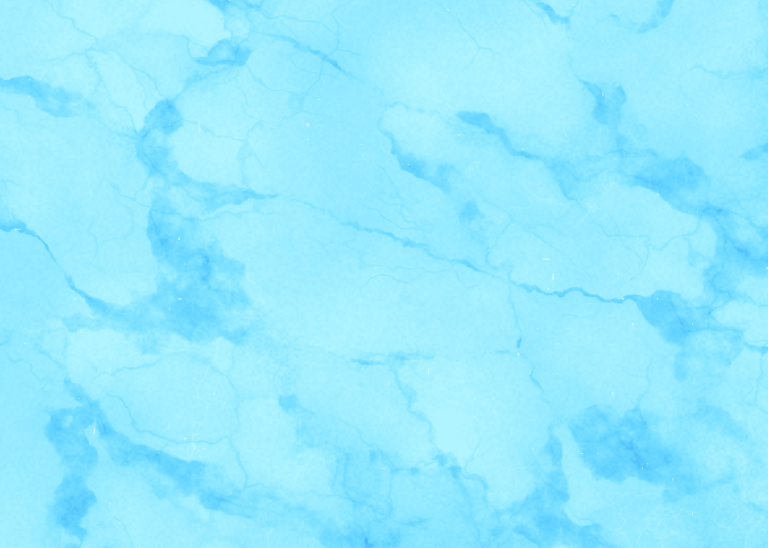
Reproduce this texture procedurally as a WebGL 2 fragment shader.

```glsl
#version 300 es
precision highp float;
// Pale blue marble: slanted slabs and shards parted by mottled darker seams.
// Warped Voronoi cells form slabs and shards; fractal noise adds clouds,
// uneven seam widths, hairline veins and grain. One tone drives a colour ramp.

uniform vec2 u_resolution;
out vec4 fragColor;

const vec3 PALE = vec3(0.69, 0.955, 1.00);
const vec3 LIGHT = vec3(0.59, 0.92, 1.00);
const vec3 MID = vec3(0.51, 0.89, 1.00);
const vec3 DEEP = vec3(0.39, 0.83, 1.00);
const vec3 DARK = vec3(0.28, 0.71, 0.96);

const float SLANT = 0.48;                   // downward tilt of the slabs, radians
const vec2 SLAB_FREQ = vec2(2.3, 3.9);      // slabs per canvas height, along and across
const float SHARD_FREQ = 2.1;               // shards per slab
const float WARP = 0.42;
const float JAG = 0.20;
const float SEAM_MIN = 0.008;
const float SEAM_MAX = 0.34;
const float BASE_TONE = 0.24;
const float CLOUD = 2.1;
const float VEIN = 0.75;
const float GRAIN = 0.60;

// Two random values in 0..1 for an integer lattice point
vec2 hash2(vec2 cell) {
    uvec2 v = uvec2(ivec2(cell)) * 1664525u + 1013904223u;
    v.x += v.y * 1664525u;
    v.y += v.x * 1664525u;
    v ^= v >> 16u;
    v.x += v.y * 1664525u;
    v.y += v.x * 1664525u;
    v ^= v >> 16u;
    return vec2(v & 0xffffu) / 65535.0;
}

float noise(vec2 p) {
    vec2 i = floor(p), f = fract(p);
    f = f * f * (3.0 - 2.0 * f);
    float low = mix(hash2(i).x, hash2(i + vec2(1, 0)).x, f.x);
    float high = mix(hash2(i + vec2(0, 1)).x, hash2(i + vec2(1, 1)).x, f.x);
    return mix(low, high, f.y);
}

float fbm(vec2 p) {
    float sum = 0.0, amp = 0.5;
    for (int i = 0; i < 5; i++) {
        sum += amp * noise(p);
        p = mat2(1.6, 1.2, -1.2, 1.6) * p + 7.3;
        amp *= 0.5;
    }
    return sum / 0.97;
}

// x: distance to the nearest cell border, y: random value of the cell
vec2 voronoi(vec2 p) {
    vec2 i = floor(p), f = fract(p), nearest = vec2(0), home = vec2(0);
    float best = 9.0, border = 9.0;
    for (int y = -1; y <= 1; y++)
    for (int x = -1; x <= 1; x++) {
        vec2 g = vec2(x, y), r = g + hash2(i + g) - f;
        if (dot(r, r) < best) { best = dot(r, r); nearest = r; home = g; }
    }
    for (int y = -2; y <= 2; y++)
    for (int x = -2; x <= 2; x++) {
        vec2 g = home + vec2(x, y), r = g + hash2(i + g) - f, d = r - nearest;
        if (dot(d, d) > 1e-5) border = min(border, dot(0.5 * (r + nearest), normalize(d)));
    }
    return vec2(border, hash2(i + home + 91.0).y);
}

vec3 ramp(float t) {
    vec3 c = mix(PALE, LIGHT, clamp(t, 0.0, 1.0));
    c = mix(c, MID, clamp(t - 1.0, 0.0, 1.0));
    c = mix(c, DEEP, clamp(t - 2.0, 0.0, 1.0));
    return mix(c, DARK, clamp(t - 3.0, 0.0, 1.0));
}

void main() {
    vec2 p = gl_FragCoord.xy / u_resolution.y;
    vec2 slanted = mat2(cos(SLANT), sin(SLANT), -sin(SLANT), cos(SLANT)) * p;

    // Slab space, bent by broad and fine noise
    vec2 q = slanted * SLAB_FREQ + 11.0;
    q += WARP * (vec2(fbm(p * 2.6 + 3.0), fbm(p * 2.6 + 31.0)) - 0.5) * 2.0;
    q += JAG * (vec2(fbm(p * 19.0 + 5.0), fbm(p * 19.0 + 47.0)) - 0.5);
    vec2 slab = voronoi(q);
    vec2 shard = voronoi(q * SHARD_FREQ + 23.0);

    float cloud = fbm(p * 5.0 + 13.0);
    float mottle = 0.6 * fbm(slanted * vec2(9.0, 17.0) + 61.0) + 0.4 * fbm(p * 42.0 + 9.0);
    float region = smoothstep(0.34, 0.62, fbm(p * 3.0 + 83.0));

    // Clouded slabs, broken into shards and darkening toward their borders
    float tone = BASE_TONE + 0.45 * slab.y + CLOUD * (cloud - 0.5);
    tone += (0.35 + 0.55 * region) * exp(-slab.x * 7.0);
    tone += region * (0.45 * exp(-shard.x * 10.0)
          + 0.6 * (shard.y - 0.5) * smoothstep(0.0, 0.06, shard.x));

    // Seams: wide on one side of a border, holding paler shards
    float width = SEAM_MIN + SEAM_MAX * region * (0.2 + 0.8 * slab.y);
    float seam = 1.0 - smoothstep(width * 0.78, width + 0.015, slab.x);
    float fragment = smoothstep(0.04, 0.10, shard.x) * step(0.5, shard.y);
    tone += seam * (0.1 + 2.6 * smoothstep(0.33, 0.75, mottle)) * (1.0 - 0.8 * fragment);

    // Broken hairline veins along slabs, shards and free curves
    float broken = smoothstep(0.42, 0.66, fbm(p * 7.0 + 29.0));
    float hairline = abs(fbm(slanted * vec2(3.0, 5.0) + 37.0) - 0.5);
    tone += VEIN * broken * (1.0 - smoothstep(0.002, 0.024, slab.x));
    tone += VEIN * broken * (1.0 - smoothstep(0.003, 0.032, shard.x));
    tone += 0.5 * broken * (1.0 - smoothstep(0.0, 0.010, hairline));

    // Light scratches, grain, a soft limit on dark tones and rare white flecks
    float scratch = abs(fbm(p * 7.0 + 71.0) - 0.5);
    tone -= 0.45 * region * (1.0 - smoothstep(0.0, 0.014, scratch));
    tone += GRAIN * (0.7 + 0.6 * seam) * (noise(p * 210.0) - 0.5);
    tone = min(tone, 2.0 + 0.55 * (tone - 2.0));
    float fleck = smoothstep(0.93, 0.99, noise(p * 110.0 + 17.0)) * smoothstep(0.52, 0.66, mottle);
    fragColor = vec4(mix(ramp(tone), vec3(0.86, 0.98, 1.0), 0.7 * fleck), 1.0);
}
```
